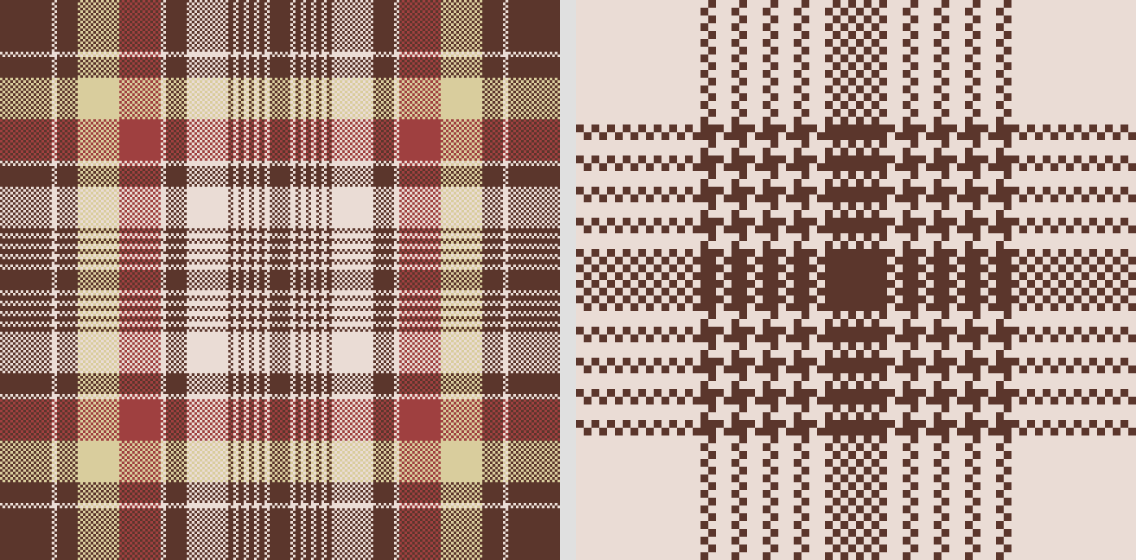
Left: the whole. Right: its middle third, enlarged.
Give the GLSL for this pattern, as a three.js fragment shader.

```glsl
// Woven tartan: one mirrored sett of 216 threads each way in brown, cream, red and straw.
varying vec2 vUv;

const float THREADS = 216.0;  // threads across the canvas
const int SAMPLES = 4;        // smoothing samples per axis

const vec3 BROWN = vec3(0.355, 0.210, 0.173);
const vec3 CREAM = vec3(0.918, 0.862, 0.835);
const vec3 RED   = vec3(0.625, 0.250, 0.250);
const vec3 STRAW = vec3(0.850, 0.803, 0.615);

// 1 for thread indices from first up to, but not including, last
float band(float thread, float first, float last) {
  return step(first - 0.5, thread) * step(thread, last - 0.5);
}

// Colour of one thread, mirrored about the centre of the sett
vec3 settColor(float index) {
  float thread = min(index, THREADS - 1.0 - index);
  float pinstripes = band(thread, 88.0, 104.0) * step(1.5, mod(thread, 4.0));
  float cream = band(thread, 20.0, 22.0) + band(thread, 62.0, 64.0)
              + band(thread, 72.0, 88.0) + pinstripes;
  vec3 color = mix(BROWN, STRAW, band(thread, 30.0, 46.0));
  color = mix(color, RED, band(thread, 46.0, 62.0));
  return mix(color, CREAM, cream);
}

// Plain weave: warp and weft take turns on top
vec3 weave(vec2 uv) {
  vec2 cell = clamp(floor(uv * THREADS), 0.0, THREADS - 1.0);
  float weftOnTop = step(0.5, mod(cell.x + cell.y, 2.0));
  return mix(settColor(cell.x), settColor(cell.y), weftOnTop);
}

// Average of the weave over a square footprint
vec3 smoothWeave(vec2 uv, vec2 footprint) {
  vec3 total = vec3(0.0);
  for (int row = 0; row < SAMPLES; row++) {
    for (int column = 0; column < SAMPLES; column++) {
      vec2 offset = (vec2(float(column), float(row)) + 0.5) / float(SAMPLES) - 0.5;
      total += weave(uv + offset * footprint);
    }
  }
  return total / float(SAMPLES * SAMPLES);
}

void main() {
  vec2 footprint = fwidth(vUv);
  gl_FragColor = vec4(smoothWeave(vUv, footprint), 1.0);
}
```
